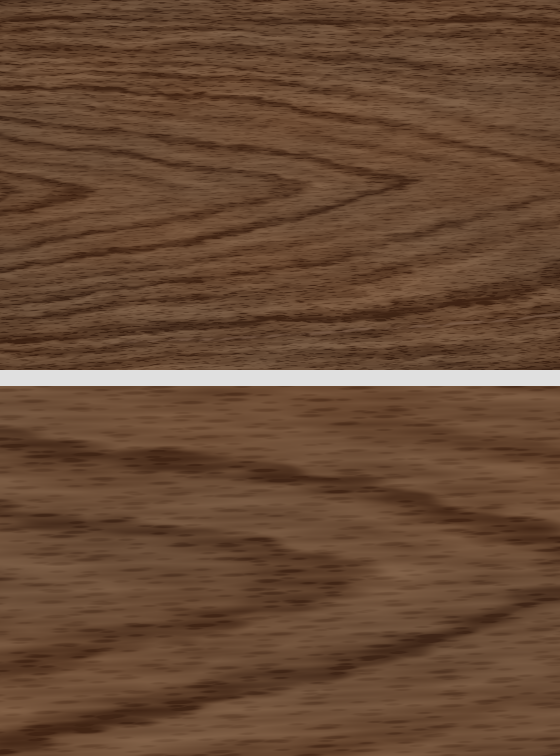
Top: the whole. Bottom: its middle third, enlarged.
Give the GLSL for this texture, as a Shadertoy shader.

```glsl
// Flat-sawn brown wood: nested pointed growth rings around a level axis,
// straight grain above and below, short dark pores and one pale seam.
// Rings are jittered lines of a bent ring field; fibres are stretched cells.

const vec3 DARK_WOOD  = vec3(0.245, 0.140, 0.080);
const vec3 MID_WOOD   = vec3(0.380, 0.262, 0.178);
const vec3 LIGHT_WOOD = vec3(0.490, 0.368, 0.272);
const vec3 SEAM_COLOR = vec3(0.510, 0.390, 0.310);

float hash(vec2 p) {
    vec3 q = fract(vec3(p.xyx) * 0.1031);
    q += dot(q, q.yzx + 33.33);
    return fract((q.x + q.y) * q.z);
}

// Cellular noise: distance to the nearest scattered point
float cells(vec2 p) {
    vec2 base = floor(p);
    float nearest = 4.0;
    for (int j = -1; j <= 1; j++) {
        for (int i = -1; i <= 1; i++) {
            vec2 id = base + vec2(i, j);
            vec2 point = id + vec2(hash(id), hash(id + 57.3));
            vec2 d = point - p;
            nearest = min(nearest, dot(d, d));
        }
    }
    return sqrt(nearest);
}

// Layered sines that bend the grain
float waves(vec2 p) {
    return 0.60 * sin(5.0 * p.x + 9.0 * p.y + 1.0)
         + 0.28 * sin(12.0 * p.x - 31.0 * p.y)
         + 0.12 * sin(27.0 * p.x + 68.0 * p.y + 2.0);
}

// Distance from the pith: cone-like near the axis, level far from it
float ringField(float x, float dy) {
    float bend = exp(-dy * dy / 0.10);
    return sqrt(dy * dy + 0.0006) + 0.17 * x * bend;
}

// Jittered dark lines, crisp on the outside and fading inwards
float rings(float u, float size, float side) {
    float pos = u / size;
    float dark = 0.0;
    for (int i = -1; i <= 1; i++) {
        float id = floor(pos) + float(i);
        float seed = id * size > 0.3 ? side * 17.0 + 40.0 : 3.0;
        float center = id + 0.25 + 0.5 * hash(vec2(id, seed));
        float strength = mix(0.35, 1.0, hash(vec2(id + 80.0, seed)));
        float d = pos - center;
        d = d > 0.0 ? d / 0.20 : -d / 0.42;
        dark = max(dark, strength * (1.0 - smoothstep(0.0, 1.0, d)));
    }
    return dark;
}

// Short thin pores, each a stretched dot
float pores(vec2 p, vec2 density) {
    return 1.0 - smoothstep(0.07, 0.26, cells(p * density));
}

// Pale rising seam, cut by slanted breaks
float seam(vec2 p) {
    float height = 0.065 + 0.02 * p.x + 0.024 * p.x * p.x;
    float d = abs(p.y - height + 0.0025 * waves(p * vec2(2.0, 0.0)));
    float breaks = cells(vec2(p.x * 24.0 - p.y * 60.0, p.y * 45.0));
    float line = 1.0 - smoothstep(0.001, 0.006, d);
    return line * smoothstep(0.15, 0.5, breaks) * smoothstep(0.1, 0.5, p.x);
}

vec3 woodColor(float tone) {
    vec3 low = mix(DARK_WOOD, MID_WOOD, clamp(tone * 2.0, 0.0, 1.0));
    return mix(low, LIGHT_WOOD, clamp(tone * 2.0 - 1.0, 0.0, 1.0));
}

void mainImage(out vec4 fragColor, in vec2 fragCoord) {
    vec2 p = fragCoord / iResolution.y;
    vec2 uv = fragCoord / iResolution.xy;

    // Ring field with a wavy, ragged edge
    float dy = p.y - 0.475 - 0.025 * p.x + 0.010 * waves(p);
    float ragged = cells(p * vec2(15.0, 85.0)) - 0.45;
    float u = ringField(p.x, dy) + 0.010 * ragged + 0.004 * waves(p.yx * 1.7);
    float outer = smoothstep(0.12, 0.32, abs(dy));

    // Growth rings, with finer ones in the straight grain
    float dark = 0.58 * rings(u, 0.046, sign(dy));
    dark += 0.34 * outer * rings(u + 0.007, 0.021, sign(dy));

    // Long streaks follow the rings, fine fibres run level
    vec2 along = vec2(2.5 * p.x + 6.0 * p.y, 45.0 * (u + 0.15 * p.y));
    vec2 level = vec2(p.x, p.y + 0.10 * dy * p.x - 0.03 * p.x);
    float streak = cells(along) - 0.45;
    float fibre = cells(level * vec2(8.0, 125.0) + 20.0) - 0.45;

    // Pores gather on dark rings and in the straight grain
    float pore = pores(level, vec2(14.0, 105.0));
    pore = max(pore, 0.7 * pores(level + 5.0, vec2(24.0, 150.0)));
    pore *= 0.24 + 0.16 * outer + 0.2 * dark;

    float tone = 0.73 + 0.05 * outer - dark - pore;
    tone += mix(0.32, 0.55, outer) * streak + 0.36 * fibre;
    vec3 color = woodColor(tone);

    // Faint olive and pink drift, seam, darker borders
    color += vec3(0.008, -0.001, -0.006) * waves(p.yx * vec2(3.0, 0.4));
    color = mix(color, SEAM_COLOR, 0.65 * seam(p));
    vec2 border = uv - vec2(0.55, 0.55);
    color *= 1.04 - 0.22 * dot(border, border);

    fragColor = vec4(clamp(color, 0.0, 1.0), 1.0);
}
```
